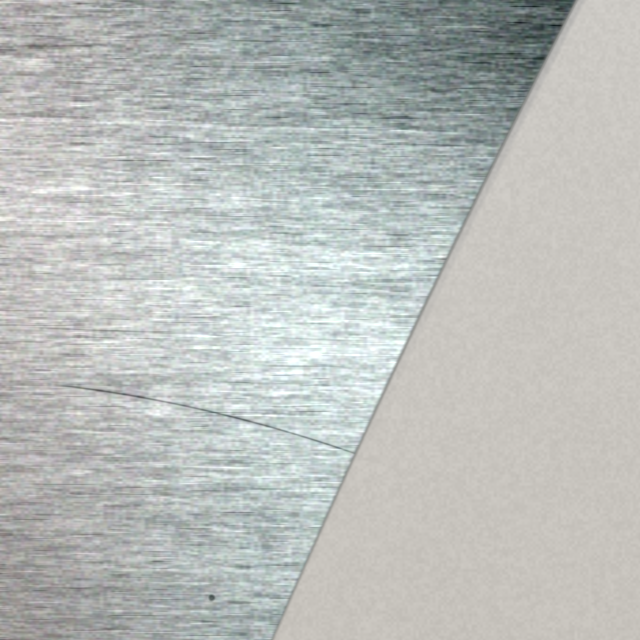
This texture is drawn by a WebGL 1 fragment shader. Its source:

```glsl
precision highp float;
uniform vec2 u_resolution;

float hash(vec2 p) {
  vec3 q = fract(vec3(p.xyx) * 0.1031);
  q += dot(q, q.yzx + 33.33);
  return fract((q.x + q.y) * q.z);
}

// Value noise, centred on zero
float noise(vec2 p) {
  vec2 i = floor(p), f = fract(p);
  f = f * f * (3.0 - 2.0 * f);
  float low = mix(hash(i), hash(i + vec2(1, 0)), f.x);
  float high = mix(hash(i + vec2(0, 1)), hash(i + vec2(1, 1)), f.x);
  return mix(low, high, f.y) - 0.5;
}

// Soft line from a to b, fading at its ends
float scratch(vec2 p, vec2 a, vec2 b, float width) {
  vec2 ab = b - a;
  float t = dot(p - a, ab) / dot(ab, ab);
  float d = length(p - a - ab * clamp(t, 0.0, 1.0));
  float fade = smoothstep(-0.02, 0.15, t) * smoothstep(1.02, 0.9, t);
  return fade * exp(-d * d / (width * width));
}

// Broad reflection: a ridge of light falling off above and below
float sheen(vec2 p) {
  float d = p.y - (0.7 - 0.43 * p.x);
  float fall = d > 0.0 ? 0.55 + 0.5 * p.x : 0.36 + 0.2 * p.x;
  return 0.79 + 0.2 * min(p.x, 0.5) - fall * d * d / (abs(d) + 0.1);
}

// Brushed grain made of stretched layers and fine mottling
float brushing(vec2 p) {
  p.y += 0.012 * p.x;
  float grain = 0.09 * noise(p * vec2(9, 130));
  grain += 0.13 * noise(p * vec2(24, 250) + 17.0);
  grain += 0.13 * noise(p * vec2(65, 310) + 41.0);
  grain += 0.12 * noise(p * vec2(170, 230) + 73.0);
  grain += 0.05 * noise(p * vec2(5, 22) + 9.0);
  float fleck = noise(p * vec2(16, 270) + 111.0);
  return grain + 0.1 * smoothstep(0.27, 0.45, fleck) - 0.12 * smoothstep(0.27, 0.45, -fleck);
}

vec3 metal(vec2 p) {
  float light = sheen(p);
  light += brushing(p) * mix(0.75, 1.1, smoothstep(0.0, 0.6, p.x + p.y * 0.4));

  // Bright and dark scratches
  float broken = 0.65 + 0.7 * noise(p * vec2(25, 4));
  light += 0.17 * broken * scratch(p, vec2(-0.1, 0.816), vec2(0.76, 0.791), 0.0025);
  light -= 0.16 * broken * scratch(p, vec2(0.03, 0.489), vec2(0.56, 0.467), 0.0015);
  float bend = p.y + 0.25 * (p.x - 0.08) * (p.x - 0.553);
  light -= 0.27 * scratch(vec2(p.x, bend - 0.002), vec2(0.06, 0.402), vec2(0.575, 0.285), 0.0017);
  light -= 0.3 * smoothstep(0.007, 0.002, length(p - vec2(0.331, 0.066)));

  // Warm on the left, cool towards the right
  vec3 tint = mix(vec3(0.006, -0.002, -0.008), vec3(-0.035, 0.014, 0.012), smoothstep(0.0, 0.5, p.x));
  vec3 speckle = vec3(noise(p * 140.0), noise(p * 140.0 + 200.0), noise(p * 140.0 + 400.0));
  return vec3(light) + tint + 0.045 * speckle;
}

vec3 paper(vec2 p) {
  vec3 color = mix(vec3(0.775, 0.76, 0.735), vec3(0.8, 0.79, 0.77), p.y);
  color += 0.01 * noise(p * 7.0);
  return color + 0.035 * noise(p * 230.0) + 0.02 * noise(p * 120.0 + 60.0);
}

void main() {
  vec2 uv = gl_FragCoord.xy / u_resolution;
  float edgeX = 0.425 + 0.475 * uv.y - 0.04 * uv.y * (1.0 - uv.y);
  float side = (uv.x - edgeX) * 0.903;

  vec3 color = mix(metal(uv), paper(uv), smoothstep(-0.0015, 0.0015, side));

  // Thin seam and the narrow bevel beside it
  float seam = exp(-side * side / 0.000009);
  color = mix(color, vec3(0.46, 0.47, 0.46), seam * mix(0.5, 0.75, uv.y));
  float bevel = smoothstep(0.0, 0.003, side) * smoothstep(0.017, 0.009, side);
  color -= vec3(0.07, 0.065, 0.055) * bevel * smoothstep(0.1, 1.0, uv.y);

  gl_FragColor = vec4(clamp(color, 0.0, 1.0), 1.0);
}
```
